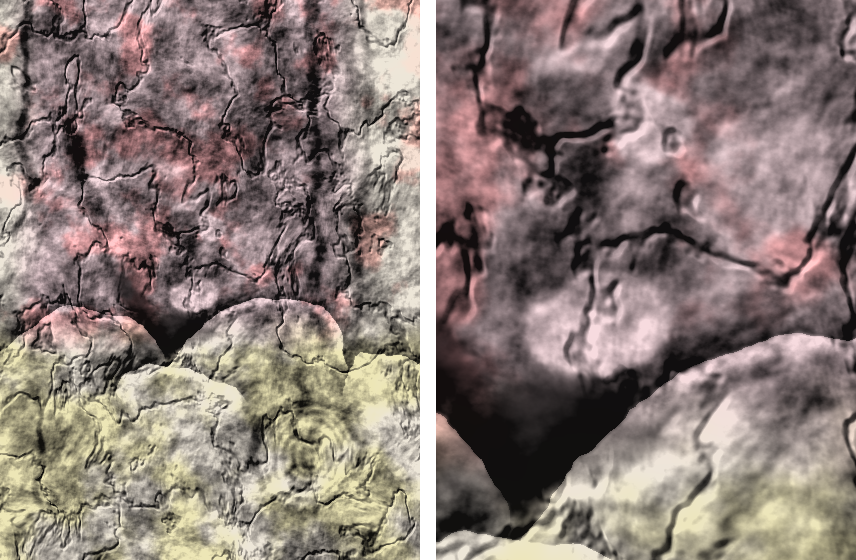
Left: the whole. Right: its middle third, enlarged.
A Shadertoy shader for this texture:

```glsl
// Weathered tree bark: a dark plum hollow above, olive plates with pale lips below.
// Warped fractal noise gives the relief, which is lit from the upper left;
// bent ellipses place the plates, lichen patches and the ringed knot.

float hash(vec2 p) {
    vec3 q = fract(p.xyx * 0.1031);
    q += dot(q, q.yzx + 33.33);
    return fract((q.x + q.y) * q.z);
}

float noise(vec2 p) {
    vec2 i = floor(p), f = fract(p);
    f = f * f * (3.0 - 2.0 * f);
    return mix(mix(hash(i), hash(i + vec2(1, 0)), f.x),
               mix(hash(i + vec2(0, 1)), hash(i + vec2(1, 1)), f.x), f.y);
}

float fbm(vec2 p) {
    float sum = 0.0, amp = 0.52;
    for (int i = 0; i < 5; i++) {
        sum += amp * noise(p);
        p = mat2(1.6, 1.2, -1.2, 1.6) * p + 17.3;
        amp *= 0.5;
    }
    return sum;
}

// Lumpy crust with thin folded creases
float barkHeight(vec2 p) {
    vec2 w = p + 0.035 * vec2(noise(p * 13.0), noise(p * 13.0 + 40.0));
    float lumps = fbm(w * vec2(25.0, 21.0));
    float crease = abs(2.0 * fbm(w * vec2(15.0, 12.0) + 60.0) - 1.0);
    return 0.8 * lumps + 0.22 * smoothstep(0.0, 0.1, crease);
}

// Approximate signed distance to a turned ellipse
float ellipse(vec2 p, vec2 center, vec2 radii, float turn) {
    float c = cos(turn), s = sin(turn);
    vec2 q = mat2(c, -s, s, c) * (p - center);
    return (length(q / radii) - 1.0) * min(radii.x, radii.y);
}

float inside(float d, float blur) {
    return 1.0 - smoothstep(-blur, blur, d);
}

// Wandering vertical fissure between two heights
float fissure(vec2 p, float x, float low, float high, float width) {
    float d = abs(p.x - x - 0.035 * (noise(vec2(x * 90.0, p.y * 9.0)) - 0.5));
    float span = smoothstep(low, low + 0.05, p.y) * (1.0 - smoothstep(high - 0.05, high, p.y));
    return span * (1.0 - smoothstep(width * 0.2, width, d));
}

// Lays a plate on the tone: cast shadow, flat face, pale broken lip on its upper side
float addPlate(float tone, float d, float face, float lip, float upper, float grain) {
    tone -= 0.27 * upper * smoothstep(0.035, 0.0, d) * step(0.0, d);
    tone = mix(tone, tone + face, inside(d, 0.002));
    float band = smoothstep(-0.02, -0.007, d) * inside(d, 0.0018);
    return tone + lip * band * upper * (0.5 + grain);
}

void mainImage(out vec4 fragColor, in vec2 fragCoord) {
    vec2 p = fragCoord / iResolution.y;
    vec2 q = p + 0.045 * (vec2(fbm(p * 16.0), fbm(p * 16.0 + 31.0)) - 0.5);

    // Relief and slope light
    float height = barkHeight(p);
    float slope = height - barkHeight(p + vec2(-0.0022, 0.0028));
    float grain = fbm(p * vec2(90.0, 110.0));
    float broad = fbm(p * 8.0 + 5.0);

    // Broad zones
    float lower = 1.0 - smoothstep(0.36, 0.45, q.y);
    float side = smoothstep(0.57, 0.68, q.x) + 1.0 - smoothstep(0.0, 0.09, q.x);
    float tone = mix(0.41, 0.51, lower) + 0.12 * side * (1.0 - 0.4 * lower);
    tone += 0.09 * smoothstep(0.93, 1.0, p.y);
    tone += 0.95 * (height - 0.56) + 1.9 * clamp(slope, -0.13, 0.13);
    tone += 0.5 * (grain - 0.5) + 0.4 * (broad - 0.5);

    // Pale lichen, scattered and in larger flakes
    float lichen = smoothstep(0.56, 0.65, fbm(p * 15.0 + 80.0));
    tone += lichen * mix(0.13, 0.2, lower);
    float flake = inside(ellipse(q, vec2(0.38, 0.595), vec2(0.027, 0.024), 0.3), 0.004);
    flake = max(flake, inside(ellipse(q, vec2(0.345, 0.47), vec2(0.04, 0.036), 0.6), 0.004));
    flake = max(flake, inside(ellipse(q, vec2(0.30, 0.69), vec2(0.035, 0.02), -0.5), 0.01) * 0.7);
    flake = max(flake, inside(ellipse(q, vec2(0.70, 0.91), vec2(0.065, 0.075), 0.0), 0.004) * 0.7);
    flake = max(flake, inside(ellipse(q, vec2(0.73, 0.725), vec2(0.06, 0.025), -0.1), 0.006) * 0.7);
    flake = max(flake, inside(ellipse(q, vec2(0.0, 0.58), vec2(0.055, 0.12), 0.1), 0.005) * 0.7);
    tone += 0.29 * flake;

    // Slanting torn ridge, long fissures and the deep hollow
    float ridge = q.x - 0.19 + 0.3 * (q.y - 0.6);
    float ridgeSpan = smoothstep(0.49, 0.54, p.y) * (1.0 - smoothstep(0.76, 0.82, p.y));
    tone += ridgeSpan * (0.24 * smoothstep(0.02, 0.003, abs(ridge - 0.012))
                       - 0.26 * smoothstep(0.03, 0.0, abs(ridge + 0.014)));
    tone -= 0.32 * fissure(q, 0.56, 0.46, 1.1, 0.018) + 0.36 * fissure(q, 0.035, 0.55, 1.1, 0.013);
    tone -= 0.2 * fissure(q, 0.65, 0.4, 1.1, 0.014);
    float hollow = max(inside(ellipse(q, vec2(0.315, 0.405), vec2(0.065, 0.03), 0.1), 0.014),
                       inside(ellipse(q, vec2(0.25, 0.465), vec2(0.022, 0.06), 0.5), 0.014));
    tone = mix(tone, 0.1 + 0.15 * grain, hollow * (1.0 - flake));

    // Overlapping plates
    vec2 b = mix(p, q, 0.75);
    tone = addPlate(tone, ellipse(b, vec2(0.16, 0.33), vec2(0.15, 0.12), -0.1), 0.02, 0.26, smoothstep(0.34, 0.4, p.y), grain);
    tone = addPlate(tone, ellipse(b, vec2(0.46, 0.33), vec2(0.17, 0.125), 0.45), 0.03, 0.27, smoothstep(0.31, 0.37, p.y), grain);
    tone = addPlate(tone, ellipse(b, vec2(0.32, 0.29), vec2(0.12, 0.055), -0.25), 0.05, 0.38, smoothstep(0.27, 0.32, p.y), grain);
    tone = addPlate(tone, ellipse(b, vec2(0.69, 0.30), vec2(0.08, 0.07), -0.3), 0.03, 0.26, smoothstep(0.28, 0.33, p.y), grain);
    tone -= 0.3 * fissure(q, 0.55, 0.24, 0.46, 0.015) + 0.3 * fissure(q, 0.065, 0.07, 0.33, 0.01);

    // Ringed knot with two sunken eyes
    float knot = ellipse(b, vec2(0.55, 0.18), vec2(0.085, 0.092), -0.5);
    float eyes = min(ellipse(q, vec2(0.548, 0.235), vec2(0.026, 0.02), 0.3),
                     ellipse(q, vec2(0.54, 0.145), vec2(0.025, 0.026), 0.0));
    tone -= 0.28 * smoothstep(0.025, 0.0, abs(knot - 0.004));
    tone += inside(knot, 0.006) * (0.15 + 0.09 * sin(knot * 420.0 + 5.0 * broad));
    tone -= 0.3 * smoothstep(0.012, 0.0, abs(eyes)) + 0.16 * inside(eyes, 0.005);

    // Warm grey ramp, tinted plum, rust or moss
    tone = clamp(tone, 0.06, 0.93);
    vec3 color = tone * mix(vec3(1.02, 0.97, 0.93), vec3(1.0, 0.97, 0.91), tone);
    float rust = smoothstep(0.5, 0.66, fbm(p * 12.0 + 20.0)) * (1.0 - lower) * (1.0 - flake);
    float moss = lower * smoothstep(0.35, 0.6, fbm(p * 9.0 + 50.0));
    color *= mix(vec3(1.0), vec3(1.04, 0.95, 1.03), (1.0 - lower) * (1.0 - clamp(side, 0.0, 1.0)));
    color *= mix(vec3(1.0), vec3(1.14, 0.93, 0.92), rust);
    color *= mix(vec3(1.0), vec3(1.0, 1.0, 0.84), moss);
    fragColor = vec4(color, 1.0);
}
```
